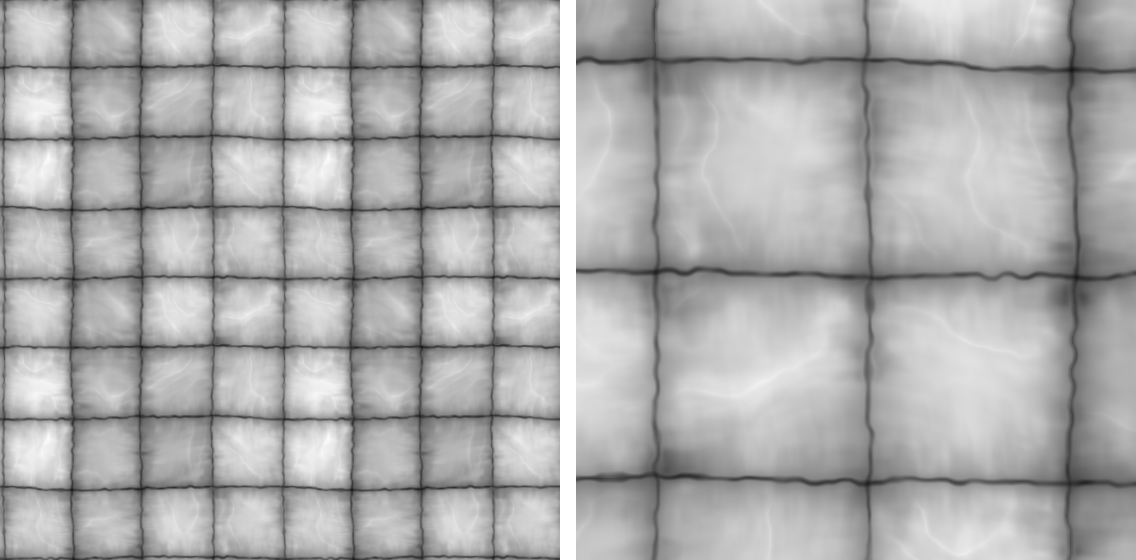
Left: the whole. Right: its middle third, enlarged.
This texture map is drawn by a Shadertoy shader. Its source:

```glsl
// Grey quilted padding: eight by eight soft pillows, with tones recurring every four cells.
// Wavering seams cut the cells, exponential falloffs round them, and stretched
// noise adds puckers along the stitching, smudges and a random fold direction per cell.

float hash(vec2 p) {
    return fract(sin(dot(p, vec2(127.1, 311.7))) * 43758.5453);
}

// Value noise that wraps after a whole number of lattice steps
float wrapNoise(vec2 p, vec2 period) {
    vec2 i = floor(p), f = fract(p);
    f = f * f * f * (f * (f * 6.0 - 15.0) + 10.0);
    vec2 a = mod(i, period), b = mod(i + 1.0, period);
    return mix(mix(hash(a), hash(vec2(b.x, a.y)), f.x),
               mix(hash(vec2(a.x, b.y)), hash(b), f.x), f.y);
}

float cloud(vec2 p, vec2 period) {
    float sum = 0.0, amp = 0.55;
    for (int k = 0; k < 3; k++) {
        sum += amp * wrapNoise(p, period);
        p *= 2.0;
        period *= 2.0;
        amp *= 0.5;
    }
    return sum / 0.9625;
}

// Centred pair of noises, wrapping every four cells
vec2 waver(vec2 p, float freq) {
    vec2 period = vec2(4.0 * freq);
    return vec2(wrapNoise(p * freq, period), wrapNoise(p * freq + 17.0, period)) - 0.5;
}

// Broad and narrow creases, turned to a different angle in each cell
float folds(vec2 local, vec2 cell) {
    float angle = 6.2832 * hash(cell + 3.0);
    float c = cos(angle), s = sin(angle);
    vec2 g = mat2(c, s, -s, c) * (local - 0.5);
    vec2 shift = 20.0 * vec2(hash(cell + 9.0), hash(cell + 31.0));
    g.y += 0.3 * (wrapNoise(g * 3.0 + shift, vec2(64.0)) - 0.5);
    float broad = cloud(g * vec2(1.3, 3.5) + shift, vec2(64.0)) - 0.5;
    float ridge = 1.0 - abs(2.0 * wrapNoise(g * vec2(1.2, 5.0) + shift.yx, vec2(64.0)) - 1.0);
    return 0.17 * broad + 0.05 * (pow(ridge, 5.0) - 0.3);
}

void mainImage(out vec4 fragColor, in vec2 fragCoord) {
    vec2 p = fragCoord / iResolution.xy * 8.0 - vec2(0.03, 0.025);
    float pixel = 8.0 / iResolution.y;

    // Bowed, slightly ragged cell grid
    vec2 bend = waver(p, 1.0);
    vec2 q = p + 0.07 * bend + 0.028 * waver(p, 13.0);
    vec2 cell = mod(floor(q), 4.0);
    vec2 local = fract(q);
    vec2 edge = min(local, 1.0 - local);

    // Centre tone of each pillow: one column of cells per line, bottom to top
    mat4 tones = mat4(0.87, 0.96, 0.92, 0.88,
                      0.80, 0.79, 0.79, 0.76,
                      0.87, 0.72, 0.79, 0.91,
                      0.85, 0.90, 0.83, 0.86);
    float tone = tones[int(cell.x)][int(cell.y)];
    tone += folds(local, cell) * smoothstep(0.0, 0.15, min(edge.x, edge.y));

    // Puckers run away from the stitching, fanned by the bend
    vec2 fan = p + 0.35 * bend.yx;
    vec2 pucker = vec2(cloud(fan * vec2(3.0, 9.0), vec2(12.0, 36.0)),
                       cloud(fan * vec2(9.0, 3.0) + 5.0, vec2(36.0, 12.0)));
    vec2 falloff = exp(-edge / (0.05 + 0.15 * pucker));

    // The second and third upright seams of every four sink deeper
    float deep = step(abs(mod(round(q.x), 4.0) - 1.5), 1.0);
    vec2 dip = 1.0 - vec2(0.34 + 0.10 * deep, 0.41) * falloff;
    float shade = tone * dip.x * dip.y;

    // Scattered grey smudges reaching in from the upright seams
    float smudge = smoothstep(0.55, 0.85, cloud(fan * vec2(2.0, 5.0) + 11.0, vec2(8.0, 20.0)));
    shade -= 0.17 * smudge * exp(-edge.x / 0.16) * smoothstep(0.0, 0.05, edge.x);

    // Thin stitched line, uneven in depth
    vec2 line = 1.0 - smoothstep(vec2(0.0), vec2(0.018 + pixel), edge);
    line *= vec2(0.28, 0.40) * (0.6 + 0.8 * wrapNoise(p * 15.0, vec2(60.0)));
    shade *= (1.0 - line.x) * (1.0 - line.y);

    fragColor = vec4(vec3(clamp(shade, 0.0, 1.0)), 1.0);
}
```
